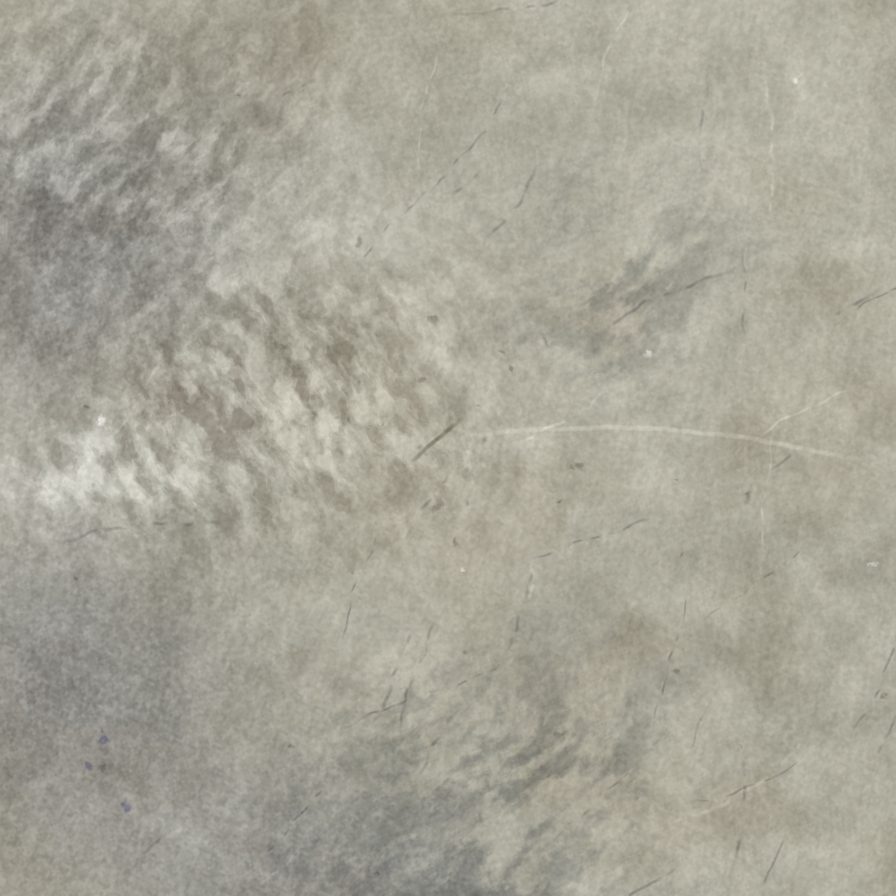
Write a Shadertoy shader that draws this texture.

```glsl
// Weathered greige plaster: cloudy stains, flaked scuffs, thin scratches and specks.

float hash(vec2 p) {
    return fract(sin(dot(p, vec2(127.1, 311.7))) * 43758.5453);
}

float noise(vec2 p) {
    vec2 i = floor(p), f = fract(p);
    f = f * f * (3.0 - 2.0 * f);
    return mix(mix(hash(i), hash(i + vec2(1, 0)), f.x),
               mix(hash(i + vec2(0, 1)), hash(i + vec2(1, 1)), f.x), f.y);
}

// Coordinates along and across a direction
vec2 along(vec2 p, float angle) {
    vec2 d = vec2(cos(angle), sin(angle));
    return vec2(dot(p, d), dot(p, vec2(-d.y, d.x)));
}

float fbm(vec2 p) {
    float sum = 0.0, amp = 0.48;
    for (int i = 0; i < 6; i++) {
        sum += amp * noise(p);
        p = along(p, 0.6) * 2.03 + 17.3;
        amp *= 0.53;
    }
    return sum;
}

// Soft elliptical region
float blob(vec2 p, vec2 centre, vec2 radius) {
    vec2 q = (p - centre) / radius;
    return exp(-dot(q, q));
}

// Bent soft line with faded ends; wear breaks it up
float scratch(vec2 p, vec2 centre, float angle, float halfLength, float bend, float width, float wear) {
    vec2 q = along(p - centre, angle);
    q.y += bend * q.x * q.x + 0.006 * wear * (noise(q.xx * 40.0 + centre) - 0.5);
    float line = 1.0 - smoothstep(0.2 * width, width + 0.7 / iResolution.y, abs(q.y));
    float ends = 1.0 - smoothstep(0.4, 1.0, abs(q.x) / halfLength);
    return line * ends * mix(1.0, smoothstep(0.25, 0.8, noise(p * 110.0 + centre * 90.0)), wear);
}

void mainImage(out vec4 fragColor, in vec2 fragCoord) {
    vec2 uv = fragCoord / iResolution.xy;
    vec2 warp = vec2(fbm(uv * 6.0), fbm(uv * 6.0 + 40.0)) - 0.5;
    vec2 rough = vec2(fbm(uv * 45.0), fbm(uv * 45.0 + 70.0)) - 0.5;
    vec2 p = uv + 0.12 * warp + 0.05 * rough;

    // Broad clouds and fine mottling
    float cloud = fbm(p * vec2(4, 5) + 3.0) - 0.5;
    float mottle = fbm(uv * 22.0 + 2.0 * warp) - 0.5;
    vec3 col = vec3(0.69, 0.68, 0.62) + 0.11 * cloud + 0.15 * mottle;

    // Cool stains at the left, a pale worn band and brown patches
    float stain = blob(p, vec2(0.07, 0.74), vec2(0.20, 0.20))
                + blob(p, vec2(0.06, 0.23), vec2(0.20, 0.17))
                + 0.7 * blob(p, vec2(0.30, 0.03), vec2(0.22, 0.10));
    float band = blob(p, vec2(0.04, 0.47), vec2(0.24, 0.06))
               + 0.45 * blob(p, vec2(0.34, 0.76), vec2(0.15, 0.10));
    float brown = 0.7 * smoothstep(0.5, 0.75, fbm(p * vec2(6, 9) + 60.0))
                + 0.4 * blob(p, vec2(0.42, 0.56), vec2(0.13, 0.09))
                + 0.7 * blob(p, vec2(0.93, 0.66), vec2(0.05, 0.04))
                + 0.5 * blob(p, vec2(0.25, 0.95), vec2(0.15, 0.07));
    col -= stain * vec3(0.10, 0.092, 0.05);
    col += band * vec3(0.085, 0.09, 0.10);
    col -= brown * vec3(0.04, 0.052, 0.058);

    // Ragged dark smudges, streaked upward to the right
    float streak = 0.5 * fbm(along(p, 0.5) * vec2(9, 24)) + 0.5 * fbm(along(uv + 0.06 * warp, 0.6) * vec2(28, 75));
    float smudge = smoothstep(0.42, 0.66, streak)
                 * (blob(p, vec2(0.57, 0.18), vec2(0.20, 0.08))
                  + blob(p, vec2(0.52, 0.04), vec2(0.18, 0.07))
                  + 0.8 * blob(p, vec2(0.68, 0.68), vec2(0.13, 0.12)));
    col -= smudge * vec3(0.15, 0.14, 0.115);

    // Flaked scuffs: steep in the worn patch, slanted at the upper left
    vec2 ragged = uv + 0.03 * warp + 0.012 * rough;
    float steep = fbm(along(ragged, 2.1) * vec2(34, 66));
    float slant = fbm(along(ragged, 0.9) * vec2(36, 75));
    float worn = blob(p, vec2(0.33, 0.54), vec2(0.21, 0.16)) + 0.6 * blob(p, vec2(0.08, 0.46), vec2(0.18, 0.08));
    float upper = blob(p, vec2(0.13, 0.82), vec2(0.24, 0.20));
    col += worn * (0.10 * smoothstep(0.5, 0.68, steep) - vec3(0.10, 0.11, 0.11) * smoothstep(0.5, 0.33, steep));
    col += upper * (0.09 * smoothstep(0.5, 0.7, slant) - 0.07 * smoothstep(0.5, 0.33, slant));

    // Fine brushed lines and grain
    col += 0.03 * (noise(along(uv + 0.03 * warp, 1.35) * vec2(45, 210)) - 0.5);
    col += 0.06 * (noise(along(uv, 0.5) * 190.0) + noise(along(uv, 1.1) * 330.0) - 1.0) * (0.8 + 0.5 * stain);

    // Faint scattered scratches, mostly dark
    for (int i = 0; i < 44; i++) {
        vec2 id = vec2(i, 7);
        vec2 centre = vec2(1.0 - 0.85 * pow(hash(id), 1.3), pow(hash(id + 11.0), 1.3));
        float mark = scratch(uv, centre, 0.1 + 1.6 * hash(id + 23.0), 0.02 + 0.10 * hash(id + 31.0),
                             4.0 * (hash(id + 43.0) - 0.5), 0.0012 + 0.0014 * hash(id + 57.0), 1.0);
        col += mark * (i % 4 == 0 ? vec3(0.07) : vec3(-0.11, -0.11, -0.09));
    }

    // Long pale arc and a short dark gouge
    col += 0.085 * scratch(uv, vec2(0.75, 0.52), -0.07, 0.29, 0.45, 0.0035, 0.3);
    col -= 0.22 * scratch(uv, vec2(0.485, 0.507), 0.72, 0.045, 0.0, 0.003, 0.25);

    // Ragged brown pits, a few white chips and blue-grey flecks at lower left
    for (int i = 0; i < 44; i++) {
        vec2 id = vec2(i, 91);
        vec2 centre = vec2(hash(id), hash(id + 5.0));
        if (i % 3 == 0) centre = mix(vec2(0.52, 0.50), centre, 0.3);
        bool fleck = i % 11 == 5;
        if (fleck) centre = vec2(0.02, 0.1) + 0.17 * centre;
        float radius = 0.001 + (fleck ? 0.008 : 0.0035) * pow(hash(id + 9.0), 2.0);
        float d = length(uv - centre + 0.025 * rough) - radius;
        float cover = 1.0 - smoothstep(-0.002, 0.003, d);
        vec3 pit = i % 9 == 4 ? vec3(0.17, 0.18, 0.19) : vec3(-0.12, -0.13, -0.12);
        col += cover * (fleck ? vec3(-0.13, -0.13, -0.05) : pit);
    }

    fragColor = vec4(clamp(col, 0.0, 1.0), 1.0);
}
```
